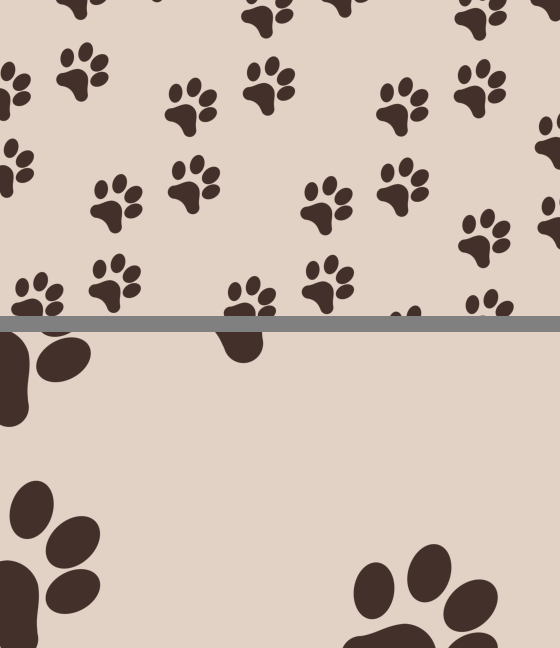
Top: the whole. Bottom: its middle third, enlarged.
Write a Shadertoy shader that draws this pattern.

```glsl
// Diagonal trails of dark paw prints on a plain beige ground.

const vec3 GROUND_COLOR = vec3(0.882, 0.822, 0.772);
const vec3 PAW_COLOR    = vec3(0.262, 0.188, 0.164);

// Layout, in canvas heights
const vec2  ORIGIN        = vec2(0.021, 0.718);   // first print of trail 0
const vec2  STEP          = vec2(0.242, 0.310);   // stride along a trail
const vec2  MATE_OFFSET   = vec2(0.243, 0.058);   // left print to right print
const vec2  TRAIL_GAP     = vec2(0.586, -0.053);  // one trail to the next
const vec2  TRAIL_STAGGER = vec2(0.081, 0.046);   // shift of every third trail
const float JITTER        = 0.012;
const float PAW_SIZE      = 0.0926;               // half height of a print

// Paw shape, in units of PAW_SIZE
const vec2  PAD_CENTER   = vec2(-0.18, -0.28);
const vec2  LEFT_LOBE    = vec2(-0.67, -0.27);
const vec2  LOWER_LOBE   = vec2(-0.04, -0.80);
const float PAD_RADIUS   = 0.325;
const float LOBE_RADIUS  = 0.225;
const float PAD_BLEND    = 0.20;
const float PAW_REACH    = 1.3;                   // bounding radius

vec2 hash22(vec2 p) {
    vec2 s = vec2(dot(p, vec2(127.1, 311.7)), dot(p, vec2(269.5, 183.3)));
    return fract(sin(s) * 43758.5453);
}

float smoothMin(float a, float b, float k) {
    float h = max(k - abs(a - b), 0.0) / k;
    return min(a, b) - h * h * k * 0.25;
}

// Capsule whose radius changes from ra to rb
float taperedCapsule(vec2 p, vec2 a, vec2 b, float ra, float rb) {
    vec2 axis = b - a;
    float h = clamp(dot(p - a, axis) / dot(axis, axis), 0.0, 1.0);
    return length(p - a - axis * h) - mix(ra, rb, h);
}

// Approximate distance to an ellipse leaning right by tilt degrees
float toe(vec2 p, vec2 center, vec2 radii, float tilt) {
    float t = radians(tilt);
    p -= center;
    p = vec2(p.x * cos(t) - p.y * sin(t), p.x * sin(t) + p.y * cos(t));
    float k0 = length(p / radii);
    float k1 = length(p / (radii * radii));
    return k0 * (k0 - 1.0) / max(k1, 1e-4);
}

float paw(vec2 p) {
    // Pad: two lobes growing from a common body
    float left  = taperedCapsule(p, PAD_CENTER, LEFT_LOBE, PAD_RADIUS, LOBE_RADIUS);
    float lower = taperedCapsule(p, PAD_CENTER, LOWER_LOBE, PAD_RADIUS, LOBE_RADIUS);
    float d = smoothMin(left, lower, PAD_BLEND);

    // Toes, fanned from upper left to lower right
    d = min(d, toe(p, vec2(-0.52,  0.47), vec2(0.23, 0.325),  8.0));
    d = min(d, toe(p, vec2( 0.11,  0.67), vec2(0.24, 0.340), 18.0));
    d = min(d, toe(p, vec2( 0.58,  0.30), vec2(0.25, 0.350), 48.0));
    d = min(d, toe(p, vec2( 0.58, -0.26), vec2(0.23, 0.330), 62.0));
    return d;
}

// Distance to the nearest print over all trails
float pawTrails(vec2 uv) {
    float d = 1.0;
    for (int trail = -1; trail <= 4; trail++) {
        vec2 start = ORIGIN + float(trail) * TRAIL_GAP;
        if ((trail + 3) % 3 == 2) start += TRAIL_STAGGER;

        for (int stride = -3; stride <= 2; stride++) {
            for (int mate = 0; mate < 2; mate++) {
                vec2 id = vec2(float(trail), float(stride * 2 + mate));
                vec2 center = start + float(stride) * STEP + float(mate) * MATE_OFFSET;
                center += (hash22(id) - 0.5) * JITTER;

                vec2 p = (uv - center) / PAW_SIZE;
                if (dot(p, p) < PAW_REACH * PAW_REACH) d = min(d, paw(p) * PAW_SIZE);
            }
        }
    }
    return d;
}

void mainImage(out vec4 fragColor, in vec2 fragCoord) {
    vec2 uv = fragCoord / iResolution.y;
    float edge = 0.75 / iResolution.y;
    float ink = 1.0 - smoothstep(-edge, edge, pawTrails(uv));
    fragColor = vec4(mix(GROUND_COLOR, PAW_COLOR, ink), 1.0);
}
```
